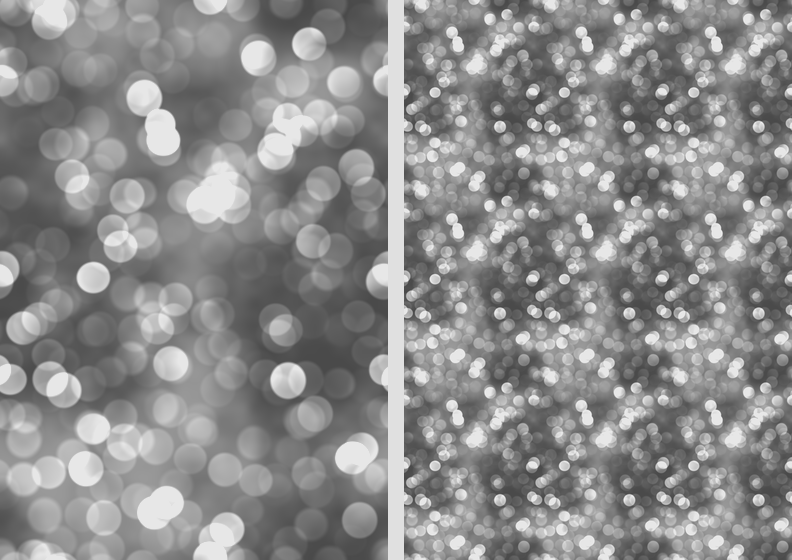
Left, the tile; right, the same tile 3 across and 3 down.
Reproduce this background procedurally as a Shadertoy shader.

```glsl
// Soft grey bokeh: translucent, out-of-focus light discs over a cloudy backdrop.
// Discs are scattered by jittered grids that wrap, and their light is added up
// and clipped; the backdrop is wrapping value noise, so the canvas tiles.

const float DISC_RADIUS  = 0.047;             // in canvas widths
const float SHADOW_TONE  = 0.29;
const float HAZE_TONE    = 0.60;
const float CLIP_TONE    = 0.905;
const vec2  CLOUD_GRID   = vec2(4.0, 6.0);
const vec2  FAINT_GRID   = vec2(9.0, 13.0);
const vec2  BRIGHT_GRID  = vec2(7.0, 10.0);
const vec2  FAINT_LIGHT  = vec2(0.03, 0.20);  // weakest, strongest
const vec2  BRIGHT_LIGHT = vec2(0.15, 0.56);
const float FAINT_DENSITY  = 0.9;
const float BRIGHT_DENSITY = 0.56;
const float PAIR_CHANCE    = 0.42;
const float PAIR_DISTANCE  = 0.046;
const float PI = 3.14159;

// Four random values in 0..1 for a grid cell
vec4 hash4(vec2 cell, float seed) {
    uvec4 v = uvec4(uint(cell.x), uint(cell.y), uint(seed), 7u);
    v = v * 1664525u + 1013904223u;
    for (int i = 0; i < 2; i++) {
        v.x += v.y * v.w; v.y += v.z * v.x;
        v.z += v.x * v.y; v.w += v.y * v.z;
        v ^= v >> 16u;
    }
    return vec4(v >> 8u) / 16777216.0;
}

// Value noise that repeats after a whole number of cells
float wrapNoise(vec2 uv, vec2 grid, float seed) {
    vec2 p = uv * grid, cell = floor(p), f = fract(p);
    f = f * f * (3.0 - 2.0 * f);
    vec2 a = mod(cell, grid), b = mod(cell + 1.0, grid);
    return mix(mix(hash4(a, seed).x, hash4(vec2(b.x, a.y), seed).x, f.x),
               mix(hash4(vec2(a.x, b.y), seed).x, hash4(b, seed).x, f.x), f.y);
}

float clouds(vec2 uv) {
    float sum = 0.0, weight = 0.5;
    vec2 grid = CLOUD_GRID;
    for (int i = 0; i < 4; i++) {
        sum += weight * wrapNoise(uv, grid, 50.0 + float(i));
        grid *= 2.0;
        weight *= 0.5;
    }
    return smoothstep(0.18, 0.74, sum);
}

// One disc of unit radius: soft edge, light falling off to one side, faint rim
float disc(vec2 q, vec4 rnd, float softness) {
    q.x *= mix(0.93, 1.05, rnd.x);
    float d = length(q);
    float mask = 1.0 - smoothstep(1.0 - softness, 1.0 + 0.3 * softness, d);
    float angle = PI * (0.5 + 1.3 * (rnd.y - 0.5));
    float side = dot(q, vec2(cos(angle), sin(angle)));
    float band = mix(0.4, 1.3, rnd.w);
    float shade = mix(mix(0.3, 0.95, rnd.z), 1.0, smoothstep(-band, band, side + 0.2));
    return mask * shade * (0.94 + 0.14 * smoothstep(0.5, 0.95, d));
}

// Summed light of one wrapping layer of discs; some have an overlapping partner
float discLayer(vec2 uv, vec2 grid, float seed, float density, vec2 light,
                float pairChance, float softness) {
    vec2 scale = vec2(1.0, iResolution.y / iResolution.x);
    vec2 p = uv * grid, home = floor(p);
    float sum = 0.0;
    for (int j = -1; j <= 1; j++)
    for (int i = -1; i <= 1; i++) {
        vec2 cell = home + vec2(i, j);
        vec2 id = mod(cell, grid);
        vec4 place = hash4(id, seed), look = hash4(id, seed + 1.0);
        if (place.z > density) continue;
        vec2 delta = (p - cell - place.xy) / grid * scale;
        float radius = DISC_RADIUS * mix(0.88, 1.08, look.x);
        float power = mix(light.x, light.y, pow(place.w, 1.2));
        sum += power * disc(delta / radius, look, softness);

        vec4 partner = hash4(id, seed + 2.0);
        if (partner.x < pairChance) {
            float angle = PI * (0.5 + 0.7 * (partner.y - 0.5));
            vec2 shift = PAIR_DISTANCE * mix(0.7, 1.15, partner.z) * vec2(cos(angle), sin(angle));
            sum += power * mix(0.5, 1.0, partner.w)
                 * disc((delta - shift) / radius, partner.wzyx, softness);
        }
    }
    return sum;
}

void mainImage(out vec4 fragColor, in vec2 fragCoord) {
    vec2 uv = fragCoord / iResolution.xy;

    // Backdrop
    float haze = clouds(uv);
    float tone = mix(SHADOW_TONE, HAZE_TONE, haze);

    // Faint discs, weaker over the shadows
    float faint = discLayer(uv, FAINT_GRID, 11.0, FAINT_DENSITY, FAINT_LIGHT, 0.0, 0.16)
                + discLayer(uv, FAINT_GRID, 21.0, FAINT_DENSITY, FAINT_LIGHT, 0.0, 0.26);
    tone += faint * mix(0.55, 1.15, haze);

    // Bright discs, clipped where they overlap
    tone += discLayer(uv, BRIGHT_GRID, 31.0, BRIGHT_DENSITY, BRIGHT_LIGHT, PAIR_CHANCE, 0.13);
    fragColor = vec4(vec3(min(tone, CLIP_TONE)), 1.0);
}
```
